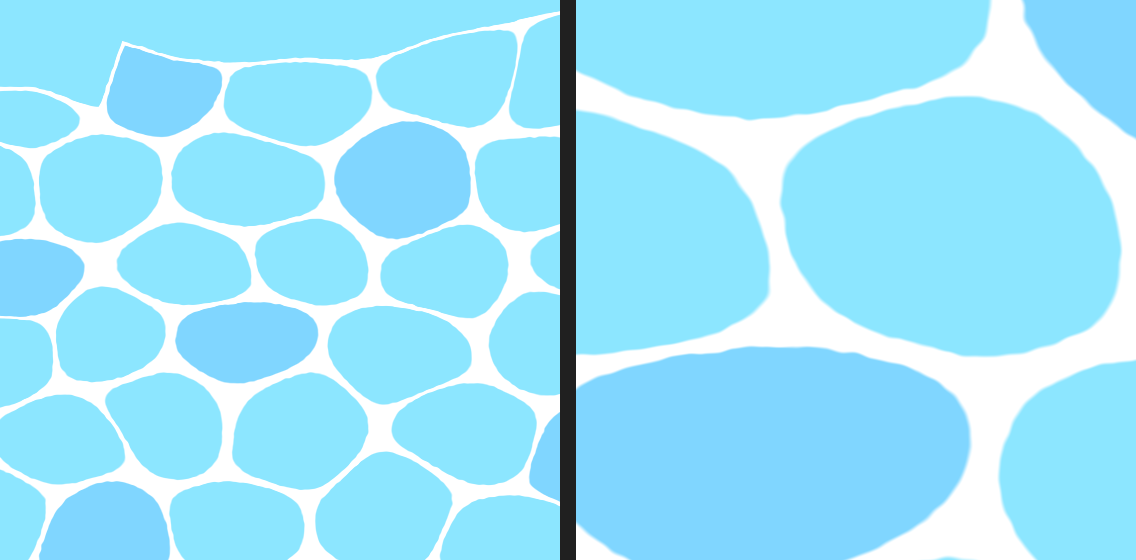
Left: the whole. Right: its middle third, enlarged.
Reproduce this texture procedurally as a three.js fragment shader.

```glsl
// Cartoon water: rounded pale and deeper blue cells in white foam, under an open surface.
varying vec2 vUv;

const vec3 WATER = vec3(0.55, 0.90, 1.0);
const vec3 DEEP = vec3(0.50, 0.84, 1.0);
const vec3 FOAM = vec3(1.0);

const vec2 CELL = vec2(0.25, 0.16);      // column and row spacing
const vec2 ORIGIN = vec2(-0.06, 0.05);   // centre of cell (0, 0)
const vec2 METRIC = vec2(0.74, 1.0);     // stretches the cells sideways
const float ROUNDING = 0.015;
const float SOFTNESS = 0.001;

vec2 hash2(vec2 p) {
  vec3 q = fract(p.xyx * vec3(0.1031, 0.1030, 0.0973));
  q += dot(q, q.yzx + 33.33);
  return fract((q.xx + q.yz) * q.zy);
}

vec2 noise2(vec2 p) {
  vec2 i = floor(p);
  vec2 f = fract(p);
  f = f * f * (3.0 - 2.0 * f);
  vec2 low = mix(hash2(i), hash2(i + vec2(1.0, 0.0)), f.x);
  vec2 high = mix(hash2(i + vec2(0.0, 1.0)), hash2(i + vec2(1.0, 1.0)), f.x);
  return mix(low, high, f.y);
}

// Depth below the surface: a low shelf at the left, a slanted step, a rising wave
float surfaceDepth(vec2 p) {
  float shelf = 0.805 + 0.035 * (1.0 - smoothstep(0.05, 0.18, p.x));
  float wave = 0.888 + 0.04 * (1.0 - smoothstep(0.19, 0.33, p.x))
             + 0.085 * smoothstep(0.58, 1.02, p.x) + 0.004 * sin(p.x * 26.0);
  float wall = 0.94 * (p.x - 0.2 - 0.35 * (p.y - 0.86));
  return max(shelf - p.y, min(wave - p.y, wall));
}

// Jittered brick layout of the cell centres
vec2 cellCentre(vec2 id, float jitter) {
  vec2 shift = vec2(0.5 * mod(id.y, 2.0), 0.0);
  return ORIGIN + CELL * (id + shift + jitter * (hash2(id + 17.0) - 0.5));
}

// Returns the rounded distance to the cell border, and the cell id
vec3 roundedCell(vec2 p, float depth) {
  vec2 base = floor((p - ORIGIN) / CELL + 0.5);
  float nearest = 10.0;
  float total = 0.0;
  vec2 nearestId = base;
  for (int j = -2; j <= 2; j++) {
    for (int i = -2; i <= 2; i++) {
      vec2 id = base + vec2(float(i), float(j));
      vec2 centre = cellCentre(id, 0.5);
      if (surfaceDepth(centre) < 0.012) continue;
      float reach = length((p - centre) * METRIC);
      total += exp(-0.5 * reach / ROUNDING);
      if (reach < nearest) {
        nearest = reach;
        nearestId = id;
      }
    }
  }
  // Smooth minimum over all neighbours and the surface
  float own = exp(-0.5 * nearest / ROUNDING);
  float walls = max(total - own, 0.0) / own + exp(-depth / ROUNDING);
  return vec3(-ROUNDING * log(max(walls, 1e-6)), nearestId);
}

void main() {
  // Fine ragged edges, then slow bends of the cell walls
  vec2 p = vUv + 0.0022 * (noise2(vUv * 110.0) - 0.5);
  vec2 bent = p + 0.045 * (noise2(p * 5.5 + 3.0) - 0.5);

  float depth = surfaceDepth(p);
  vec3 cell = roundedCell(bent, depth);

  // One cell in five is deeper, spread by a knight's move
  float isDeep = 1.0 - step(0.5, mod(cell.y + 2.0 * cell.z - 1.0, 5.0));
  vec3 fill = mix(WATER, DEEP, isDeep * step(0.0, depth));

  // Foam of uneven width, also along the upper side of the surface
  float foamWidth = mix(0.0004, 0.0032, noise2(p * 7.0 + 40.0).x);
  float inner = smoothstep(-SOFTNESS, SOFTNESS, cell.x - foamWidth);
  float open = smoothstep(-SOFTNESS, SOFTNESS, -depth - 0.0045);
  float water = depth > 0.0 ? inner : open;

  gl_FragColor = vec4(mix(FOAM, fill, water), 1.0);
}
```
